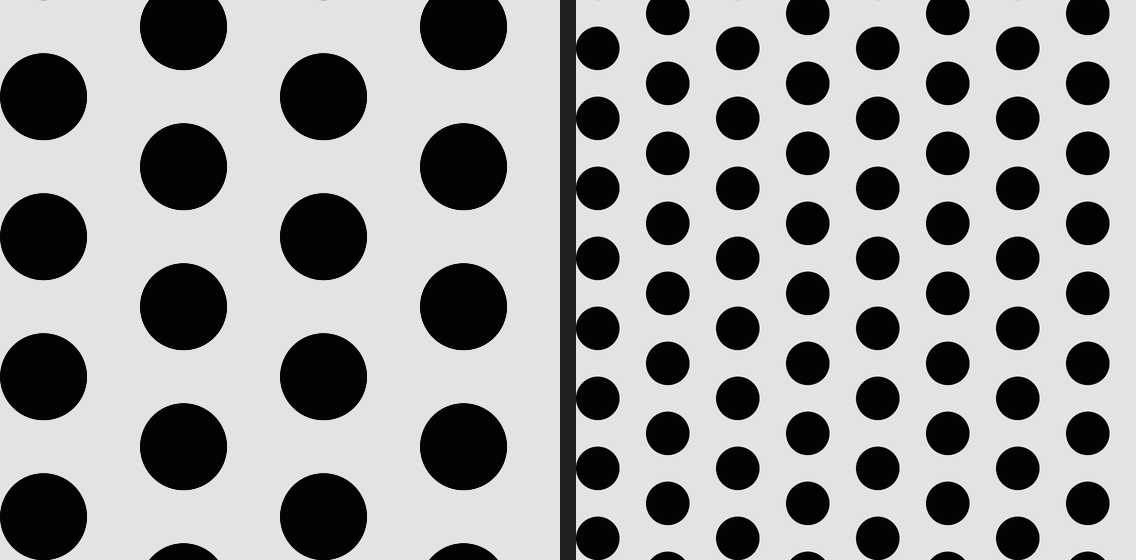
Left, the tile; right, the same tile 2 across and 2 down.
Give the GLSL for this pattern, as a WebGL 1 fragment shader.

```glsl
precision highp float;

uniform vec2 u_resolution;

#define REPEATS 4.0                  // columns across, dots per column
#define DOT_RADIUS 0.311             // in cells
#define DOT_CENTER vec2(0.311, 0.309) // position inside a cell
#define COLUMN_SHIFT 0.5             // rise of every other column, in cells
#define PAPER_COLOR vec3(0.89)
#define DOT_COLOR vec3(0.01)

// Signed distance to the dot of the current cell, columns staggered in turn
float staggeredDots(vec2 p) {
    float column = floor(p.x);
    p.y -= COLUMN_SHIFT * mod(column, 2.0);
    return length(fract(p - DOT_CENTER + 0.5) - 0.5) - DOT_RADIUS;
}

void main() {
    vec2 cellPos = gl_FragCoord.xy / u_resolution * REPEATS;
    float pixel = REPEATS / min(u_resolution.x, u_resolution.y);

    // Edge smoothed over one pixel
    float dist = staggeredDots(cellPos);
    float ink = 1.0 - smoothstep(-0.5 * pixel, 0.5 * pixel, dist);

    gl_FragColor = vec4(mix(PAPER_COLOR, DOT_COLOR, ink), 1.0);
}
```
